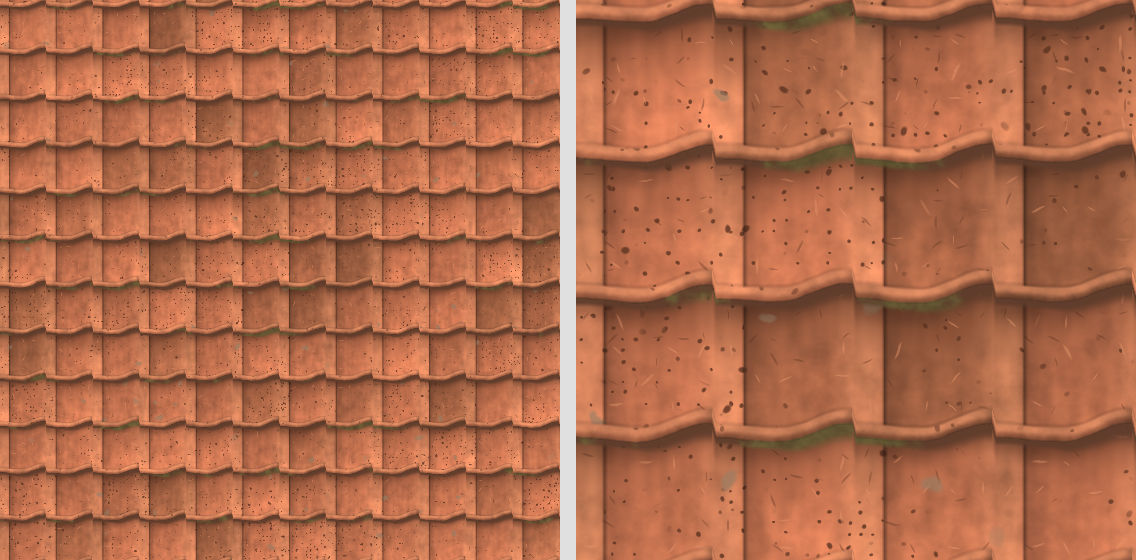
Left: the whole. Right: its middle third, enlarged.
Give the GLSL for this texture, as a three.js fragment shader.

```glsl
// Weathered terracotta roof: 12 by 12 overlapping pantiles with wavy lips, specks and moss.
varying vec2 vUv;

const float TILES = 12.0;
const vec3 CLAY = vec3(0.785, 0.455, 0.318);
const vec3 PALE_CLAY = vec3(0.90, 0.58, 0.41);
const vec3 BROWN_CLAY = vec3(0.57, 0.35, 0.235);
const vec3 SOOT = vec3(0.36, 0.20, 0.13);
const vec3 SHADOW = vec3(0.37, 0.235, 0.17);
const vec3 MOSS = vec3(0.37, 0.38, 0.20);
const vec3 LICHEN = vec3(0.60, 0.49, 0.39);

float hash(vec2 p) {
  return fract(sin(dot(p, vec2(127.1, 311.7))) * 43758.5453);
}

vec2 gradient(vec2 cell, vec2 period) {
  float a = 6.28318 * hash(mod(cell, period) + 3.7);
  return vec2(cos(a), sin(a));
}

// Gradient noise that wraps after a whole number of cells.
float noise(vec2 uv, vec2 period) {
  vec2 p = uv * period, i = floor(p), f = p - i;
  vec2 w = f * f * f * (f * (f * 6.0 - 15.0) + 10.0);
  vec2 e = vec2(1.0, 0.0);
  float a = dot(gradient(i, period), f);
  float b = dot(gradient(i + e.xy, period), f - e.xy);
  float c = dot(gradient(i + e.yx, period), f - e.yx);
  float d = dot(gradient(i + e.xx, period), f - e.xx);
  return mix(mix(a, b, w.x), mix(c, d, w.x), w.y);
}

float fbm(vec2 uv, float period) {
  float sum = 0.0, amp = 0.6;
  for (int i = 0; i < 4; i++) {
    sum += amp * noise(uv, vec2(period));
    period *= 2.0;
    amp *= 0.55;
  }
  return sum;
}

// Scattered blots, one per cell; stretch above 1 turns them into scratches.
float blots(vec2 uv, float count, float chance, float size, float stretch) {
  vec2 p = uv * count, id = mod(floor(p), count);
  float pick = hash(id + count), a = 6.28318 * hash(id + 17.3);
  vec2 jitter = vec2(hash(id + 5.1), hash(id + 9.4)) - 0.5;
  vec2 d = fract(p) - 0.5 - jitter * (1.0 - 2.0 * size);
  d = mat2(cos(a), sin(a), -sin(a), cos(a)) * d;
  d.y *= stretch;
  float radius = size * mix(0.45, 1.0, hash(id + 2.6));
  return smoothstep(radius, radius * 0.45, length(d)) * smoothstep(0.0, 0.08, chance - pick);
}

// Height of the lower edge: a dip, a slow rise, then a steep step to the next tile.
float lipEdge(float s) {
  return 0.03 - 0.03 * smoothstep(0.03, 0.45, s) + 0.13 * smoothstep(0.5, 0.97, s)
    + 0.10 * (1.0 - smoothstep(0.0, 0.035, s));
}

// Clay colour of one tile.
vec3 tileClay(vec2 id) {
  id = mod(id, TILES);
  float brown = smoothstep(0.62, 1.0, hash(id + 41.0)) * 0.75;
  return mix(CLAY, BROWN_CLAY, brown) * mix(0.94, 1.06, hash(id + 23.0));
}

void main() {
  float broad = fbm(vUv, 9.0);
  float fine = fbm(vUv, 64.0);
  float grain = noise(vUv, vec2(150.0, 36.0));

  // Tile coordinates: u across from the seam, v up from the wavy edge.
  vec2 q = vUv * TILES - vec2(0.2, 0.835);
  float u = fract(q.x), s = fract(q.x - 0.77);
  float height = q.y - lipEdge(s) + 0.025 * broad + 0.012 * fine;
  float v = fract(height), row = floor(height);
  vec2 id = mod(vec2(floor(q.x), row), TILES);

  // Curved body, shaded at the left and lit on the roll at the right.
  vec3 body = tileClay(id);
  body *= mix(0.80, 0.97, smoothstep(0.0, 0.22, u));
  body = mix(body, PALE_CLAY, 0.50 * smoothstep(0.55, 0.90, u) * smoothstep(1.05, 0.93, u));
  body *= 1.0 + 0.09 * smoothstep(0.65, 0.12, v);
  body *= 1.0 + 0.22 * broad + 0.20 * fine + 0.08 * grain;

  // Dirt washed down from the row above.
  float dirt = smoothstep(0.55, 1.0, v + 0.45 * broad + 0.15 * fine);
  body = mix(body, SOOT, dirt * mix(0.12, 0.50, hash(id + 67.0)));

  // Specks, scratches and lichen, denser on some tiles.
  vec2 warped = vUv + 0.0016 * vec2(fine, noise(vUv, vec2(110.0)));
  float wear = hash(id + 11.0);
  float chance = 0.05 + 0.30 * wear * wear + 0.40 * broad;
  float specks = max(blots(warped, 84.0, chance * 0.75, 0.30, 1.4),
                     blots(warped, 156.0, chance, 0.34, 1.2));
  body = mix(body, SOOT, 0.80 * specks);
  body = mix(body, SOOT, 0.35 * blots(warped, 72.0, 0.30, 0.40, 6.0));
  body = mix(body, PALE_CLAY, 0.45 * blots(warped, 60.0, 0.35, 0.42, 6.0));
  body = mix(body, LICHEN, 0.65 * blots(warped + 0.004 * fine, 30.0, 0.13, 0.30, 1.5));

  // Seam between neighbours in a row.
  float seam = smoothstep(0.0, 0.035, u) * smoothstep(0.0, 0.018, 1.0 - u);
  body = mix(body * 0.70, body, seam);

  // Rounded lip with a pale crest and a dark underside.
  vec3 lip = tileClay(vec2(floor(q.x - 0.77) + 1.0, row));
  lip = mix(lip * 0.78, mix(lip, PALE_CLAY, 0.60), smoothstep(0.015, 0.075, v));
  lip *= 1.0 + 0.25 * fine + 0.20 * broad;
  lip = mix(lip, SOOT, 0.50 * blots(warped, 96.0, 0.18, 0.32, 1.5));
  lip *= 1.0 - 0.18 * smoothstep(0.93, 1.0, s);
  float crease = smoothstep(0.025, 0.0, abs(v - 0.115));
  vec3 color = mix(lip, body, smoothstep(0.095, 0.12, v)) * (1.0 - 0.10 * crease);

  // Shadow cast below the edge, deepest under the rise, with moss in places.
  float depth = 0.035 + 0.05 * smoothstep(0.35, 0.85, s);
  float mossy = smoothstep(0.08, 0.28, noise(vUv, vec2(7.0, 12.0)) + 0.3 * fine);
  vec3 shade = mix(SHADOW, MOSS * (1.0 + 0.6 * fine), 0.65 * mossy);
  color *= 1.0 - 0.22 * smoothstep(0.78, 0.98, v);
  color = mix(color, shade, 0.92 * smoothstep(1.0 - depth * 1.7, 1.0 - depth * 0.5, v));
  color = mix(shade * 0.92, color, smoothstep(0.0, 0.022, v));

  gl_FragColor = vec4(color, 1.0);
}
```
